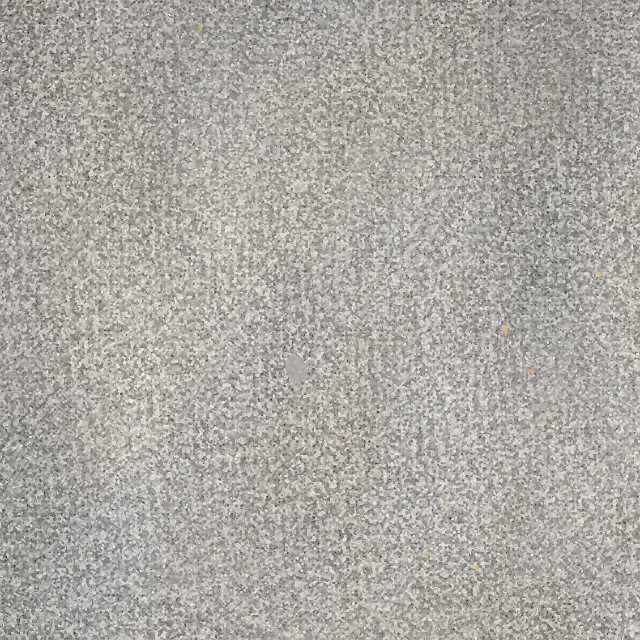
Give the GLSL for this texture, as a three.js fragment shader.

```glsl
varying vec2 vUv;

float hash(vec2 p) {
  return fract(sin(dot(p, vec2(127.1, 311.7))) * 43758.5453);
}

vec2 hash2(vec2 p) {
  return vec2(hash(p), hash(p + 57.3));
}

float noise(vec2 p) {
  vec2 cell = floor(p), f = fract(p);
  f = f * f * (3.0 - 2.0 * f);
  float low = mix(hash(cell), hash(cell + vec2(1.0, 0.0)), f.x);
  float high = mix(hash(cell + vec2(0.0, 1.0)), hash(cell + 1.0), f.x);
  return mix(low, high, f.y);
}

float fbm(vec2 p) {
  float sum = 0.0, gain = 0.5;
  for (int i = 0; i < 4; i++) {
    sum += gain * noise(p);
    p = p * 2.03 + 17.7;
    gain *= 0.5;
  }
  return sum / 0.9375;
}

// Softly blended Voronoi grains: x is brightness, y is tint
vec2 grains(vec2 p) {
  vec2 cell = floor(p), sum = vec2(0.0);
  float total = 0.0;
  for (int y = -1; y <= 1; y++) {
    for (int x = -1; x <= 1; x++) {
      vec2 id = cell + vec2(float(x), float(y));
      vec2 d = id + hash2(id) - p;
      float weight = exp(-11.0 * dot(d, d));
      sum += weight * hash2(id + 23.9);
      total += weight;
    }
  }
  return sum / total;
}

// Scattered chips, one turned ellipse in a share of the cells
float chips(vec2 p, float share, float radius, float seed) {
  vec2 cell = floor(p), id = cell + seed;
  vec2 center = mix(vec2(radius), vec2(1.0 - radius), hash2(id));
  vec2 d = p - cell - center;
  float angle = 6.2832 * hash(id + 3.1);
  d = mat2(cos(angle), sin(angle), -sin(angle), cos(angle)) * d;
  d.y *= mix(1.1, 2.1, hash(id + 7.7));
  float size = radius * mix(0.6, 1.0, hash(id + 11.3));
  float inside = 1.0 - smoothstep(0.55 * size, 1.1 * size, length(d));
  return inside * step(hash(id + 19.9), share) * mix(0.5, 1.0, hash(id + 29.1));
}

void main() {
  vec2 uv = vUv;
  vec2 warped = uv + 0.0025 * (vec2(noise(uv * 130.0), noise(uv * 130.0 + 41.0)) - 0.5);

  // Broad wear, with faint upright lanes
  float wear = fbm(uv * vec2(5.0, 3.0) + 4.0) - 0.5;
  float lanes = noise(vec2(uv.x * 14.0, uv.y * 2.0) + 31.0) - 0.5;
  float shade = 0.672 + 0.12 * wear + 0.03 * lanes;
  shade -= 0.06 * smoothstep(0.6, 1.05, uv.y);
  shade -= 0.045 * exp(-pow((uv.x - 0.83) / 0.09, 2.0)) * smoothstep(0.1, 0.6, uv.y);
  float darkCorner = exp(-dot((uv - vec2(0.05, 0.15)) * vec2(8.0, 4.0), (uv - vec2(0.05, 0.15)) * vec2(8.0, 4.0)));
  shade -= 0.05 * darkCorner;
  shade += 0.03 * exp(-6.0 * dot(uv - vec2(0.35, 0.35), uv - vec2(0.35, 0.35)));

  // Fine stone grain
  vec2 grain = grains(warped * 240.0);
  float contrast = mix(0.75, 1.25, fbm(uv * 7.0 + 60.0));
  float gray = shade + contrast * (0.32 * (grain.x - 0.5) + 0.12 * (noise(uv * 430.0) - 0.5));

  // Dark pits and pale chips
  float pits = chips(warped * 150.0, 0.34, 0.36, 5.0);
  float pale = max(chips(warped * 115.0, 0.22, 0.34, 71.0),
                   chips(warped * 70.0 + 0.4, 0.08, 0.24, 133.0));
  gray -= 0.23 * contrast * pits;
  gray = mix(gray, 0.94, 0.85 * pale);

  // One smooth worn spot
  vec2 spot = (uv - vec2(0.462, 0.425)) * vec2(1.0, 0.85);
  float spotEdge = length(spot) + 0.008 * (noise(uv * 90.0) - 0.5);
  gray = mix(gray, 0.67, 0.85 * (1.0 - smoothstep(0.015, 0.021, spotEdge)));

  // Warm and cool tints
  float warmth = 0.04 * (grain.y - 0.5) + 0.05 * (fbm(uv * 6.0 + 90.0) - 0.5) - 0.02 * darkCorner;
  vec3 color = gray * (vec3(1.015, 1.0, 0.973) + warmth * vec3(0.6, 0.0, -0.9));

  // Rare ochre stones
  float ochre = chips(warped * 11.0, 0.08, 0.075, 211.0);
  float tan = chips(warped * 48.0, 0.05, 0.2, 307.0);
  color = mix(color, vec3(0.86, 0.70, 0.46), 0.85 * ochre);
  color = mix(color, vec3(0.83, 0.73, 0.60), 0.6 * tan);

  gl_FragColor = vec4(clamp(color, 0.0, 1.0), 1.0);
}
```
